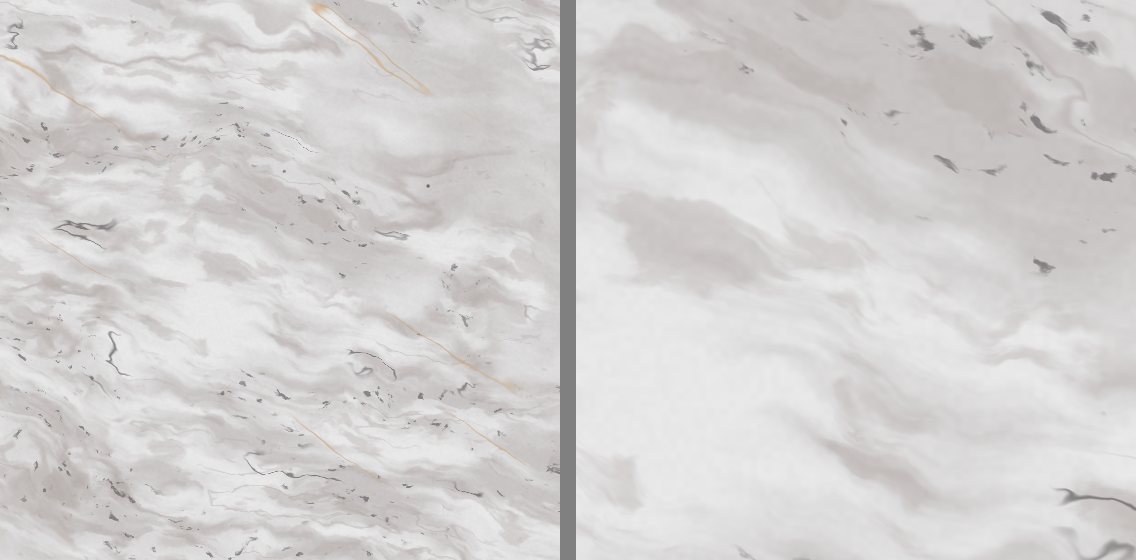
Left: the whole. Right: its middle third, enlarged.
This texture is drawn by a WebGL 1 fragment shader. Its source:

```glsl
precision highp float;
// Pale marble: fine grey streaks falling gently to the right, white pillows, mauve bands, broken hairlines.
uniform vec2 u_resolution;

const vec3 WHITE = vec3(0.908, 0.908, 0.912);
const vec3 GREY = vec3(0.782, 0.768, 0.764);
const vec3 MAUVE = vec3(0.69, 0.655, 0.64);
const vec3 CHARCOAL = vec3(0.34, 0.32, 0.33);
const vec3 OCHRE = vec3(0.80, 0.63, 0.45);

float hash(vec2 p) {
  vec3 h = fract(vec3(p.xyx) * 0.1031);
  h += dot(h, h.yzx + 33.33);
  return fract((h.x + h.y) * h.z);
}

float noise(vec2 p) {
  vec2 cell = floor(p);
  vec2 f = fract(p);
  f = f * f * f * (f * (f * 6.0 - 15.0) + 10.0);
  float low = mix(hash(cell), hash(cell + vec2(1.0, 0.0)), f.x);
  float high = mix(hash(cell + vec2(0.0, 1.0)), hash(cell + vec2(1.0)), f.x);
  return mix(low, high, f.y);
}

// Octaves turn slightly, which hides the noise grid.
float fbm(vec2 p) {
  float sum = 0.0;
  float amplitude = 0.516;
  for (int i = 0; i < 5; i++) {
    sum += amplitude * noise(p);
    p = mat2(1.98, 0.3, -0.3, 1.98) * p + vec2(17.1, 9.7);
    amplitude *= 0.5;
  }
  return sum;
}

// Axes along and across a direction that falls to the right.
vec2 slope(vec2 p, float angle) {
  float c = cos(angle);
  float s = sin(angle);
  return vec2(c * p.x - s * p.y, s * p.x + c * p.y);
}

// Line along the middle level of a noise field.
float vein(vec2 p, float width) {
  return 1.0 - smoothstep(0.0, width, abs(fbm(p) - 0.5));
}

// Patches that break long veins into short pieces.
float patches(vec2 p, float start, float end) {
  return smoothstep(start, end, noise(p));
}

// Round dark specks, a few scattered over a coarse grid.
float specks(vec2 p, float cells, float radius) {
  vec2 cell = floor(p * cells);
  vec2 center = 0.2 + 0.6 * vec2(hash(cell + 3.1), hash(cell + 8.7));
  float dist = length(fract(p * cells) - center) / cells;
  return step(0.95, hash(cell + 21.3)) * (1.0 - smoothstep(radius * 0.3, radius, dist));
}

void main() {
  vec2 uv = gl_FragCoord.xy / u_resolution.y;
  vec2 bend = vec2(fbm(uv * 3.0 + 4.0), fbm(uv * 3.0 + 31.0)) - 0.5;
  vec2 ripple = vec2(fbm(uv * 17.0 + 7.0), fbm(uv * 17.0 + 53.0)) - 0.5;
  vec2 flow = slope(uv + 0.15 * bend + 0.025 * ripple, 0.27);

  // Clouds and streaks, fading inside broad calm areas
  float calm = smoothstep(0.50, 0.56, fbm(flow * vec2(1.8, 3.0) + 12.0));
  float cloud = fbm(flow * vec2(5.0, 13.0) + 40.0);
  float streak = fbm(flow * vec2(7.0, 36.0) + 73.0);
  float haze = 0.52 + 0.4 * (fbm(flow * vec2(7.0, 10.0) + 91.0) - 0.5);
  float shade = mix(0.55 * cloud + 0.45 * streak, haze, 0.8 * calm);
  vec3 color = mix(WHITE, GREY, smoothstep(0.35, 0.66, shade));

  // White pillows with firm edges
  float pillow = smoothstep(0.52, 0.56, fbm(flow * vec2(5.5, 11.0) + 57.0));
  color = mix(color, WHITE, 0.55 * pillow * (1.0 - 0.75 * calm));

  // Mauve bands and small smudges
  float active = 1.0 - 0.85 * calm;
  float band = vein(flow * vec2(2.4, 7.0) + 25.0, 0.05);
  band *= patches(flow * vec2(3.5, 7.0) + 66.0, 0.45, 0.8);
  color = mix(color, MAUVE, 0.55 * band);
  float smudge = smoothstep(0.55, 0.72, fbm(flow * vec2(16.0, 38.0) + 131.0));
  color = mix(color, MAUVE, 0.35 * smudge * active);

  // Faint grey threads, then dark broken hairlines
  float thread = vein(flow * vec2(4.5, 17.0) + 83.0, 0.028);
  thread *= patches(flow * vec2(5.0, 9.0) + 14.0, 0.4, 0.8);
  color = mix(color, MAUVE, 0.4 * thread * active);
  float hairline = vein(flow * vec2(3.5, 12.0) + 109.0, 0.017);
  hairline *= patches(flow * vec2(10.0, 13.0) + 35.0, 0.68, 0.9);
  color = mix(color, CHARCOAL, 0.65 * hairline * active);

  // Sparse tiny flecks gathered in the greyer areas
  float fleck = smoothstep(0.69, 0.82, fbm(flow * vec2(55.0, 100.0) + 5.0));
  fleck *= smoothstep(0.52, 0.64, cloud) * active;
  color = mix(color, CHARCOAL, 0.6 * fleck);
  color = mix(color, CHARCOAL, 0.8 * specks(uv, 7.0, 0.0045));

  // Steeper, straighter ochre threads
  vec2 steep = slope(uv + 0.03 * bend + 0.012 * ripple, 0.6);
  float rust = vein(steep * vec2(0.8, 7.0) + 47.0, 0.012);
  rust *= patches(steep * vec2(5.0, 8.0) + 19.0, 0.62, 0.85);
  color = mix(color, OCHRE, 0.6 * rust);

  // Fine stone grain
  color += 0.016 * (noise(uv * 230.0) - 0.5);
  gl_FragColor = vec4(color, 1.0);
}
```
